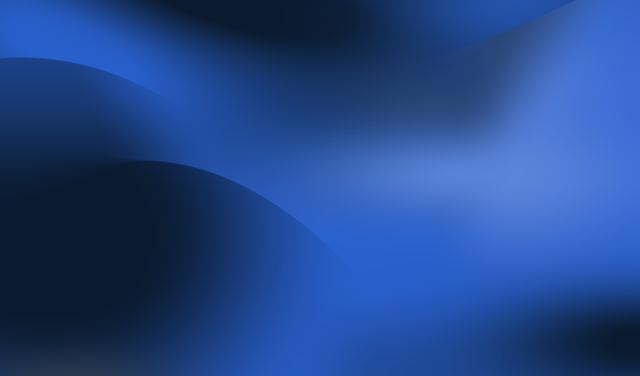
Reproduce this background procedurally as a WebGL 2 fragment shader.

```glsl
#version 300 es
precision highp float;
// Draws soft blue silk-like folds with dark hollows and a pale central glow.

#define ASPECT 1.7067
#define NIGHT vec3(0.040, 0.105, 0.185)
#define NAVY vec3(0.085, 0.210, 0.415)
#define ROYAL vec3(0.160, 0.375, 0.800)
#define DEEP vec3(0.130, 0.300, 0.620)
#define SLATE vec3(0.160, 0.275, 0.460)
#define PALE vec3(0.365, 0.525, 0.855)
#define SKY vec3(0.310, 0.475, 0.835)
#define AZURE vec3(0.225, 0.425, 0.835)
#define ASH vec3(0.190, 0.235, 0.290)

uniform vec2 u_resolution;
out vec4 outColor;

// Gaussian spot whose long axis follows the given slope
float blob(vec2 p, vec2 center, vec2 radius, float slope) {
    vec2 d = p - center;
    d.y -= slope * d.x;
    d /= radius;
    return exp(-dot(d, d));
}

// Coverage below a parabolic crest, with a chosen edge softness
float below(vec2 p, vec2 crest, float bend, float softness) {
    float dx = p.x - crest.x;
    float edge = crest.y - bend * dx * dx;
    return smoothstep(-softness, softness, edge - p.y);
}

// Blurred colour field behind the folds
vec3 backdrop(vec2 p) {
    vec3 c = NAVY;
    float band = blob(p, vec2(0.20, 0.865), vec2(0.42, 0.20), -0.37);
    c = mix(c, ROYAL, min(1.0, 1.15 * band));
    float hollow = blob(p, vec2(0.64, 1.02), vec2(0.45, 0.14), -0.25);
    c = mix(c, NIGHT, min(1.0, 1.6 * hollow));
    c = mix(c, SLATE, 0.85 * blob(p, vec2(1.17, 0.70), vec2(0.24, 0.14), 0.0));
    c = mix(c, DEEP * 1.08, blob(p, vec2(1.38, 1.0), vec2(0.29, 0.15), 0.1));
    return mix(c, ROYAL, 1.0 - smoothstep(0.35, 0.75, p.y));
}

// Pale sheet on the right, cut by a rising edge at the top
vec3 addRightSheet(vec3 c, vec2 p, float aa) {
    float dx = p.x - 1.333;
    float edge = 0.911 + 0.4 * dx + 0.2 * dx * dx;
    float cover = smoothstep(-aa, aa, edge - p.y);
    cover *= smoothstep(1.12, 1.38, p.x) * smoothstep(0.18, 0.52, p.y);
    float lit = smoothstep(1.17, 1.46, p.x - 0.6 * (p.y - 0.667));
    vec3 light = mix(SKY, AZURE, smoothstep(1.40, 1.72, p.x));
    light = mix(light, DEEP * 1.15, 0.4 * smoothstep(0.75, 1.05, p.y));
    return mix(c, mix(SLATE, light, lit), cover);
}

// Upper left fold, dissolving toward the right
vec3 addUpperFold(vec3 c, vec2 p, float aa) {
    float cover = below(p, vec2(0.056, 0.847), 0.72, aa);
    cover *= 1.0 - smoothstep(0.20, 0.50, p.x + 0.4 * (p.y - 0.75));
    vec3 shade = mix(NIGHT, DEEP * 0.84, smoothstep(0.42, 0.86, p.y));
    return mix(c, shade, cover);
}

// Large dark fold, crisp on its right slope and blurred on its left
vec3 addLowerFold(vec3 c, vec2 p, float aa) {
    float softness = mix(0.08, aa, smoothstep(0.10, 0.40, p.x));
    float cover = below(p, vec2(0.378, 0.573), 0.92, softness);
    cover *= 1.0 - smoothstep(0.78, 1.02, p.x);
    float reach = length((p - vec2(0.133, 0.378)) / vec2(0.49, 0.43));
    vec3 shade = mix(NIGHT, ROYAL * 0.93, smoothstep(0.50, 1.60, reach));
    return mix(c, shade, cover);
}

void main() {
    vec2 p = gl_FragCoord.xy / u_resolution * vec2(ASPECT, 1.0);
    float aa = 1.0 / u_resolution.y;

    vec3 c = addRightSheet(backdrop(p), p, aa);
    c = mix(c, PALE, 0.92 * blob(p, vec2(1.23, 0.535), vec2(0.37, 0.11), 0.0));

    // Darkening along the bottom and in the lower right corner
    c = mix(c, DEEP, 1.0 - smoothstep(0.0, 0.25, p.y));
    float corner = blob(p, vec2(1.72, 0.09), vec2(0.38, 0.14), 0.0);
    c = mix(c, NIGHT, min(1.0, 1.05 * corner));

    c = addUpperFold(c, p, aa);
    c = addLowerFold(c, p, aa);
    c = mix(c, ASH, 0.85 * blob(p, vec2(0.20, -0.03), vec2(0.24, 0.09), 0.0));
    outColor = vec4(c, 1.0);
}
```
